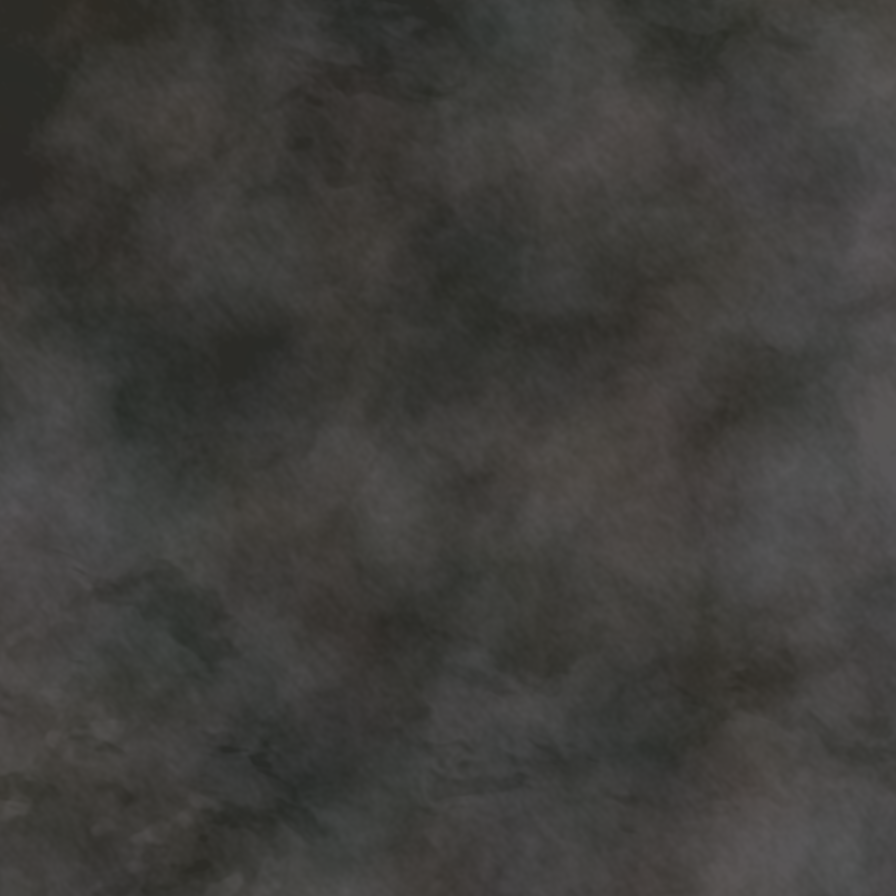
A Shadertoy shader for this texture:

```glsl
// Dark, weathered plaster: soft cloudy mottling in warm and cool greys.
// Lightly warped gradient noise sets the tone; slanted smudges, pale flecks
// and a faint diagonal brush grain are layered on top.

const vec3  DARK_GREY    = vec3(0.200, 0.198, 0.182);
const vec3  LIGHT_GREY   = vec3(0.320, 0.312, 0.310);
const vec3  WARM_SHIFT   = vec3(0.016, -0.002, -0.013);
const vec3  GREEN_SHIFT  = vec3(-0.004, 0.006, -0.003);
const float MEAN_TONE    = 0.39;   // 0 is dark grey, 1 is light grey
const float CLOUD_SCALE  = 3.1;    // cloud cells across the canvas
const float CLOUD_DEPTH  = 0.92;
const float CLOUD_GAIN   = 0.63;
const float WARP         = 0.022;
const float SIDE_LIGHT   = 0.32;   // brightening towards the right
const float SMUDGE_DEPTH = 0.34;
const float SMUDGE_ANGLE = -0.28;
const float FLECK_DEPTH  = 0.34;
const float GRAIN_DEPTH  = 0.17;
const float GRAIN_ANGLE  = -0.85;

mat2 rotation(float angle) {
    float c = cos(angle), s = sin(angle);
    return mat2(c, -s, s, c);
}

// Random unit vector for a lattice point
vec2 gradientAt(vec2 cell) {
    vec3 p = fract(cell.xyx * vec3(0.1031, 0.1030, 0.0973));
    p += dot(p, p.yzx + 33.33);
    float angle = 6.28318 * fract((p.x + p.y) * p.z);
    return vec2(cos(angle), sin(angle));
}

float gradientNoise(vec2 p) {
    vec2 i = floor(p), f = p - i;
    vec2 u = f * f * f * (f * (f * 6.0 - 15.0) + 10.0);
    vec2 e = vec2(1.0, 0.0);
    float a = dot(gradientAt(i), f);
    float b = dot(gradientAt(i + e.xy), f - e.xy);
    float c = dot(gradientAt(i + e.yx), f - e.yx);
    float d = dot(gradientAt(i + e.xx), f - e.xx);
    return mix(mix(a, b, u.x), mix(c, d, u.x), u.y);
}

float fbm(vec2 p, int octaves) {
    float sum = 0.0, amplitude = 1.0;
    mat2 turn = 2.03 * rotation(0.6);
    for (int i = 0; i < octaves; i++) {
        sum += amplitude * gradientNoise(p);
        p = turn * p + 17.3;
        amplitude *= CLOUD_GAIN;
    }
    return sum;
}

// Small dark marks, long along a gentle slope, gathered in patches
float smudges(vec2 uv) {
    vec2 p = rotation(SMUDGE_ANGLE) * uv;
    float marks = fbm(p * vec2(6.0, 13.0) + 41.7, 4);
    float patches = smoothstep(-0.10, 0.30, gradientNoise(uv * 2.6 + 63.1));
    return smoothstep(0.12, 0.50, marks) * patches;
}

// Pale worn spots, densest in the lower left corner
float flecks(vec2 uv) {
    float spots = smoothstep(0.20, 0.58, fbm(uv * vec2(14.0, 17.0) + 88.4, 3));
    float corner = 1.0 - smoothstep(0.12, 0.50, length(uv * vec2(0.8, 1.1)));
    return spots * (0.15 + 0.85 * corner);
}

void mainImage(out vec4 fragColor, in vec2 fragCoord) {
    vec2 uv = fragCoord / iResolution.y;

    // Cloudy base tone
    vec2 bend = vec2(fbm(uv * 7.0 + 5.2, 3), fbm(uv * 7.0 + 29.8, 3));
    vec2 warped = uv + WARP * bend;
    float tone = MEAN_TONE + CLOUD_DEPTH * fbm(warped * CLOUD_SCALE + 11.4, 6);
    tone += SIDE_LIGHT * (uv.x - 0.5);

    // Surface marks
    tone -= SMUDGE_DEPTH * smudges(warped);
    tone += FLECK_DEPTH * flecks(uv);

    // Fine brush grain
    vec2 brush = rotation(GRAIN_ANGLE) * uv;
    tone += GRAIN_DEPTH * gradientNoise(brush * vec2(50.0, 115.0));
    tone += 0.6 * GRAIN_DEPTH * gradientNoise(uv * 140.0 + 7.7);

    // Grey ramp with drifting warm, cool and green tints
    vec3 color = mix(DARK_GREY, LIGHT_GREY, clamp(tone, -0.25, 1.2));
    color += WARM_SHIFT * fbm(warped * 3.4 + 71.9, 3);
    color += GREEN_SHIFT * fbm(warped * 5.0 + 52.6, 3);

    fragColor = vec4(color, 1.0);
}
```
